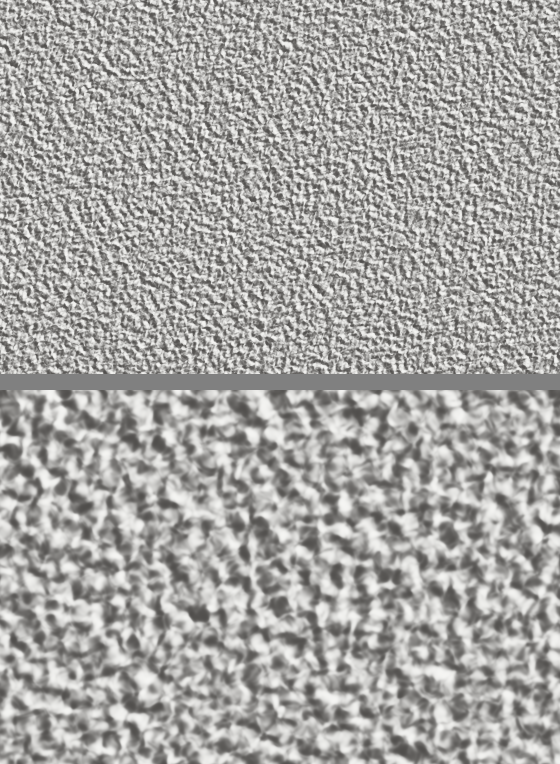
Top, the full canvas; bottom, a detail of the centre.
Give the GLSL for this texture, as a WebGL 1 fragment shader.

```glsl
precision highp float;
// Rough grey stucco under raking light from the upper right.
// Four rotated octaves of warped gradient noise form the height; its drop
// along the light direction is squeezed into a shadow-to-lit ramp.

uniform vec2 u_resolution;

// Clump, grain, grit and fleck: cells per canvas height, then bump heights
#define OCTAVE_SCALES vec4(30.0, 59.0, 113.0, 178.0)
#define OCTAVE_HEIGHTS vec4(0.40, 0.88, 0.58, 0.31)
#define COARSENESS_VARIATION 0.6
#define WARP 0.0035
#define LIGHT_STEP vec2(0.0066, 0.0059)
#define CONTRAST 4.2
#define EXPOSURE 0.17
#define SHADOW_COLOR vec3(0.306, 0.298, 0.289)
#define LIT_COLOR vec3(0.966, 0.966, 0.957)

float hash(vec2 cell) {
  return fract(sin(dot(cell, vec2(127.1, 311.7))) * 43758.5453);
}

// Dot product of a random unit gradient with the offset from its corner
float cornerSlope(vec2 cell, vec2 corner, vec2 offset) {
  float angle = 6.28318 * hash(cell + corner);
  return dot(vec2(cos(angle), sin(angle)), offset - corner);
}

float gradientNoise(vec2 p) {
  vec2 cell = floor(p);
  vec2 f = fract(p);
  vec2 blend = f * f * f * (f * (f * 6.0 - 15.0) + 10.0);
  float low = mix(cornerSlope(cell, vec2(0.0, 0.0), f),
                  cornerSlope(cell, vec2(1.0, 0.0), f), blend.x);
  float high = mix(cornerSlope(cell, vec2(0.0, 1.0), f),
                   cornerSlope(cell, vec2(1.0, 1.0), f), blend.x);
  return mix(low, high, blend.y);
}

vec2 rotate(vec2 p, float angle) {
  float c = cos(angle);
  float s = sin(angle);
  return vec2(c * p.x - s * p.y, s * p.x + c * p.y);
}

// Plaster height; coarseness swells the larger clumps
float plasterHeight(vec2 p, float coarseness) {
  vec4 scale = OCTAVE_SCALES;
  vec4 bumps = vec4(gradientNoise(rotate(p, 0.4) * scale.x + 7.3),
                    gradientNoise(rotate(p, 1.1) * scale.y + 31.7),
                    gradientNoise(rotate(p, 2.0) * scale.z + 83.1),
                    gradientNoise(rotate(p, 2.7) * scale.w + 57.9));
  bumps.x *= coarseness;
  return dot(OCTAVE_HEIGHTS, bumps);
}

void main() {
  vec2 p = gl_FragCoord.xy / u_resolution.y;

  // Broad patches where the plaster is thrown on thicker
  float coarseness = 1.0 + COARSENESS_VARIATION * gradientNoise(p * 3.5 + 12.4);

  // Bend the grains so that no lattice shows
  vec2 bend = vec2(gradientNoise(p * 80.0 + 5.2), gradientNoise(p * 80.0 + 141.6));
  vec2 q = p + WARP * bend;

  // Faces that fall away toward the light are lit, the others shaded
  float relief = plasterHeight(q, coarseness)
               - plasterHeight(q + LIGHT_STEP, coarseness);
  float light = 1.0 / (1.0 + exp(-CONTRAST * relief - EXPOSURE));

  gl_FragColor = vec4(mix(SHADOW_COLOR, LIT_COLOR, light), 1.0);
}
```
